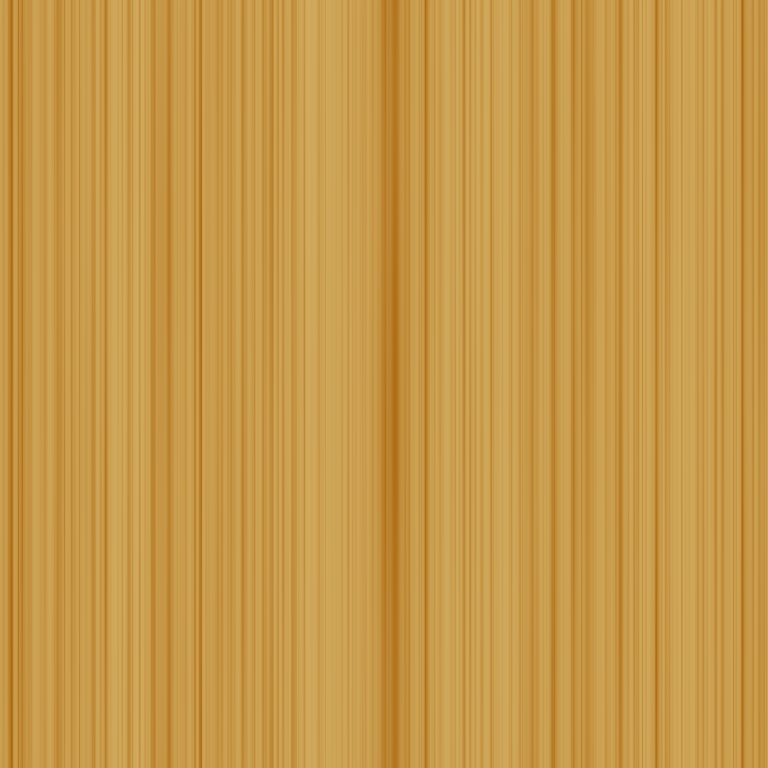
A WebGL 1 fragment shader for this texture:

```glsl
precision highp float;
// Straight vertical wood grain: fine honey streaks with a few dark seams.
uniform vec2 u_resolution;

float hash(float n) {
  return fract(sin(n * 12.9898) * 43758.547);
}

float ridge(float offset, float width) {
  float d = offset / width;
  return exp(-d * d);
}

// One-dimensional cellular noise: each cell holds one streak with its own
// place, width and darkness, which drifts slowly along the grain.
float streaks(vec2 p, float cells, float seed) {
  float x = p.x * cells;
  float home = floor(x);
  float pixel = cells / u_resolution.x;
  float sum = 0.0;
  for (int k = -1; k <= 1; k++) {
    float id = home + float(k);
    float key = id + seed;
    float centre = id + 0.15 + 0.7 * hash(key);
    float width = max(mix(0.13, 0.38, hash(key + 31.7)), 0.55 * pixel);
    float strength = hash(key + 73.3);
    float drift = sin(p.y * (4.0 + 7.0 * hash(key + 11.9)) + 40.0 * hash(key + 5.1));
    sum += strength * strength * (0.88 + 0.12 * drift) * ridge(x - centre, width);
  }
  return sum;
}

// Bold dark seams about a quarter apart, the third one broad and heavy.
float seams(vec2 p) {
  float sum = 0.0;
  for (int k = 0; k < 4; k++) {
    float i = float(k);
    float heavy = 1.0 - min(abs(i - 2.0), 1.0);
    float offset = p.x - (0.014 + 0.25 * i - 0.044 * sin(1.5708 * i));
    float fade = 0.92 + 0.08 * sin(p.y * 8.0 + 2.0 * i);
    float core = 0.42 + 0.06 * sin(3.0 * i);
    sum += fade * core * ridge(offset, 0.003 + 0.002 * heavy);
    sum += fade * (0.14 + 0.16 * heavy) * ridge(offset, 0.008 + 0.007 * heavy);
    // thinner line following to the right
    sum += (0.12 + 0.4 * heavy) * ridge(offset - 0.041, 0.0028);
  }
  return sum;
}

void main() {
  vec2 p = gl_FragCoord.xy / u_resolution;

  // broad tonal bands across the board
  float tone = 0.065 + 0.04 * cos(27.3 * (p.x - 0.52))
             + 0.015 * sin(61.0 * p.x + 0.7 * sin(5.0 * p.y));

  // grain from coarse to fine
  tone += 0.28 * streaks(p, 45.0, 100.0);
  tone += 0.46 * streaks(p, 112.0, 300.0);
  tone += 0.42 * streaks(p, 230.0, 600.0);
  tone += seams(p);

  vec3 paleWood = vec3(0.82, 0.67, 0.37);
  vec3 darkWood = vec3(0.66, 0.38, 0.03);
  gl_FragColor = vec4(mix(paleWood, darkWood, clamp(tone, 0.0, 1.0)), 1.0);
}
```
